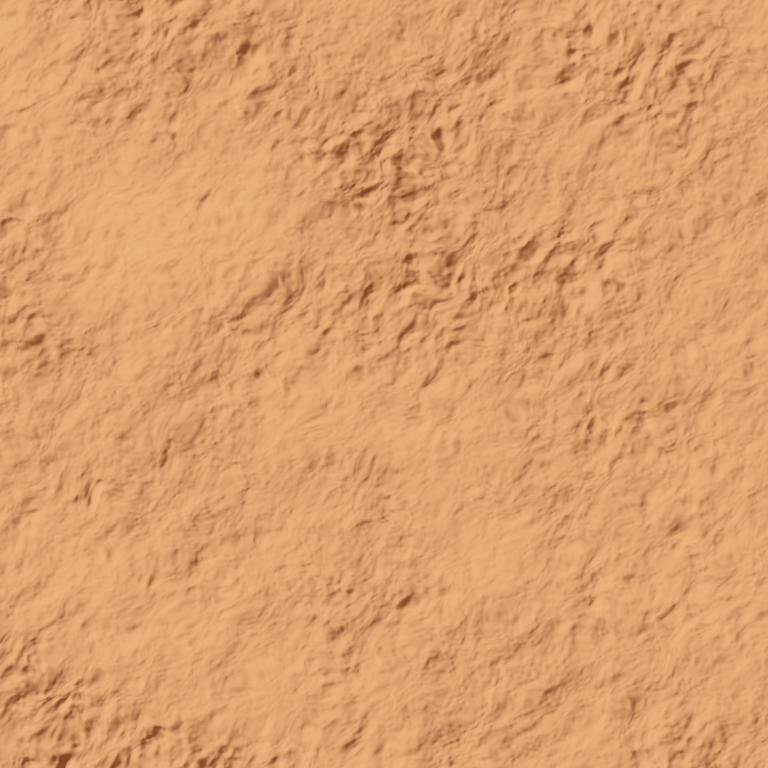
A WebGL 2 fragment shader for this texture:

```glsl
#version 300 es
precision highp float;
// Weathered sandstone: warm, finely dented relief under a low raking light.

uniform vec2 u_resolution;
out vec4 fragColor;

const vec3 SHADOW = vec3(0.58, 0.35, 0.20);
const vec3 SAND = vec3(0.90, 0.68, 0.47);
const mat2 TURN = mat2(0.8, 0.6, -0.6, 0.8);

vec2 hash2(vec2 cell) {
    vec3 h = fract(cell.xyx * vec3(0.1031, 0.1030, 0.0973));
    h += dot(h, h.yzx + 33.33);
    return fract((h.xx + h.yz) * h.zy);
}

// Smooth lattice noise, two independent channels in 0..1
vec2 noise2(vec2 p) {
    vec2 cell = floor(p);
    vec2 f = fract(p);
    vec2 w = f * f * f * (f * (f * 6.0 - 15.0) + 10.0);
    vec2 low = mix(hash2(cell), hash2(cell + vec2(1, 0)), w.x);
    vec2 high = mix(hash2(cell + vec2(0, 1)), hash2(cell + vec2(1, 1)), w.x);
    return mix(low, high, w.y);
}

// Cellular dents: separate bowls with steep rims and random depths
float dents(vec2 p) {
    vec2 cell = floor(p);
    float h = 0.0;
    for (int y = -1; y <= 1; y++) {
        for (int x = -1; x <= 1; x++) {
            vec2 neighbour = cell + vec2(x, y);
            vec2 offset = neighbour + hash2(neighbour) - p;
            float depth = hash2(neighbour + 71.0).x;
            h -= depth * depth * (1.0 - smoothstep(0.1, 0.65, length(offset)));
        }
    }
    return h;
}

// Layered noise in 0..1
float layers(vec2 p, int count) {
    float sum = 0.0;
    float total = 0.0;
    float weight = 1.0;
    for (int i = 0; i < count; i++) {
        sum += weight * noise2(p).x;
        total += weight;
        weight *= 0.56;
        p = TURN * p * 2.03 + 17.3;
    }
    return sum / total;
}

// Surface height: lumps down to grains, plus two sizes of dents
float height(vec2 p, float dentDepth) {
    float frequency = 16.0;
    float weight = 0.45;
    vec2 q = p * frequency + 5.7;
    float h = 0.0;
    for (int i = 0; i < 5; i++) {
        h += weight * noise2(q).x / frequency;
        q = TURN * q * 1.9 + 9.1;
        frequency *= 1.9;
        weight = min(weight + 0.2, 1.1);
    }
    float large = dents(p * 36.0) / 36.0;
    float small = dents(TURN * p * 63.0 + 23.0) / 63.0;
    return h + dentDepth * (large + small);
}

// Slope of the surface towards the light
float slopeTo(vec2 p, vec2 light, float dentDepth, float reach) {
    float ahead = height(p + light * reach, dentDepth);
    float behind = height(p - light * reach, dentDepth);
    return (ahead - behind) / (2.0 * reach);
}

// Turn onto the diagonal and stretch the features along it
vec2 alongGrain(vec2 p, vec2 direction, float stretch) {
    vec2 across = vec2(-direction.y, direction.x);
    return vec2(dot(p, direction) / stretch, dot(p, across));
}

void main() {
    vec2 p = gl_FragCoord.xy / u_resolution.y;

    // Broad stains, slightly wider than tall
    float stain = (layers(p * vec2(3.0, 3.9) + 2.4, 6) - 0.5) * 5.0;
    float roughness = mix(0.75, 1.2, smoothstep(-0.9, 0.9, stain));

    // Curved, diagonal relief
    vec2 q = alongGrain(p, vec2(0.77, 0.64), 1.2);
    q += 0.012 * (noise2(q * 21.0 + 3.0) - 0.5);
    q += 0.007 * (noise2(q * 47.0 + 8.0) - 0.5);
    float dentDepth = mix(0.3, 0.8, smoothstep(0.3, 0.75, noise2(p * 9.0 + 40.0).y));
    float relief = slopeTo(q, vec2(-0.2, 0.98), dentDepth, 0.0012);

    // Shade deepens exponentially, then levels off in the darkest pits
    float shade = 0.27 * exp(0.64 * (0.85 * stain + roughness * relief));
    shade = 1.3 * (1.0 - exp(-shade / 1.3));
    fragColor = vec4(mix(SHADOW, SAND, 1.1 - shade), 1.0);
}
```
